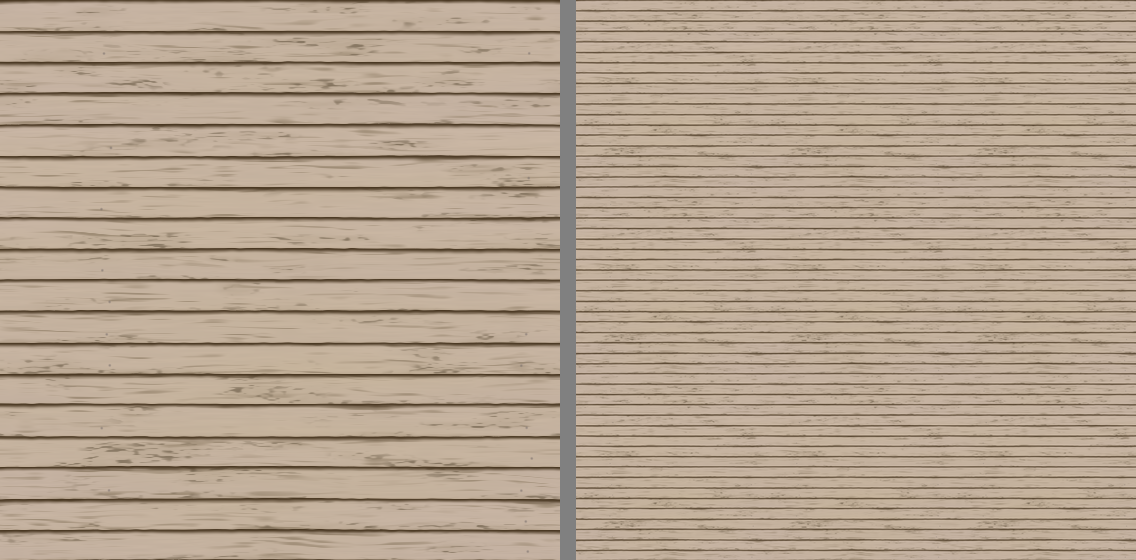
Left: one tile. Right: repeated 3 by 3.
Write a Shadertoy shader that draws this texture.

```glsl
// Eighteen weathered, painted clapboards stacked up the canvas. Each board's uneven lower lip
// shades the board beneath it; wrapped noise, stretched along the boards, makes
// the fine grain, worn paint and faint stains. All of it tiles in both directions.

const float BOARDS = 18.0;

float hash(vec2 p) {
    return fract(sin(dot(p, vec2(127.1, 311.7))) * 43758.5453);
}

// Value noise over the unit square, wrapping after a whole number of cells
float noise(vec2 p, vec2 cells) {
    p *= cells;
    vec2 i = floor(p), f = fract(p);
    f = f * f * (3.0 - 2.0 * f);
    vec2 a = mod(i, cells), b = mod(i + 1.0, cells);
    return mix(mix(hash(a), hash(vec2(b.x, a.y)), f.x),
               mix(hash(vec2(a.x, b.y)), hash(b), f.x), f.y);
}

// Height of a lip relative to its even spacing, in boards
float lipOffset(float joint, float x) {
    float id = mod(joint, BOARDS);
    float row = (id + 0.5) / BOARDS;
    float bow = noise(vec2(x, row), vec2(4.0, BOARDS)) - 0.5;
    float chips = noise(vec2(x, row), vec2(70.0, BOARDS)) - 0.5;
    return 0.06 * (hash(vec2(id, 5.0)) - 0.5) + 0.045 * bow + 0.02 * chips;
}

void mainImage(out vec4 fragColor, in vec2 fragCoord) {
    vec2 uv = fragCoord / iResolution.xy;
    float pixel = BOARDS / iResolution.y;

    // Nearest lip, and the board this point lies on
    float y = uv.y * BOARDS;
    float joint = floor(y + 0.5);
    float fromLip = y - joint - lipOffset(joint, uv.x);
    float board = mod(fromLip > 0.0 ? joint : joint - 1.0, BOARDS);
    float height = fromLip > 0.0 ? fromLip : 1.0 + fromLip;
    vec2 wood = vec2(uv.x + hash(vec2(board, 2.0)), uv.y);

    // Paint, with broad warm and pinkish areas
    float warmth = noise(uv, vec2(2.0, 3.0)) * 0.6 + noise(wood, vec2(3.0, 18.0)) * 0.4;
    vec3 color = mix(vec3(0.775, 0.70, 0.64), vec3(0.775, 0.705, 0.60), warmth);
    color *= 0.995 + 0.015 * hash(vec2(board, 9.0));

    // Long thin grain lines, gently bent, stronger in some areas
    float bend = noise(wood, vec2(5.0, 36.0)) + 0.3 * noise(wood, vec2(13.0, 54.0));
    vec2 bent = wood + vec2(0.0, 0.011 * bend);
    float coarse = noise(bent, vec2(9.0, 180.0));
    float fine = noise(bent, vec2(22.0, 324.0));
    float area = smoothstep(0.2, 0.8, noise(wood, vec2(6.0, 36.0)));
    float lines = smoothstep(0.56, 0.9, coarse * 0.45 + fine * 0.55);
    color *= 1.0 + 0.03 * (fine - 0.5);
    color = mix(color, vec3(0.58, 0.51, 0.42), lines * (0.3 + 0.5 * area));

    // Faint stains and streaks of worn paint, gathering toward the lower lip
    float low = exp(-5.0 * height);
    float patches = noise(wood + 0.37, vec2(9.0, 54.0)) + 0.2 * low;
    float flakes = noise(bent, vec2(36.0, 288.0)) * 0.55 + noise(bent, vec2(85.0, 360.0)) * 0.45;
    float stain = smoothstep(0.65, 1.0, patches);
    color = mix(color, vec3(0.62, 0.55, 0.45), 0.25 * stain * (0.3 + flakes));
    float wear = smoothstep(0.55, 0.82, flakes) * smoothstep(0.58, 0.95, patches);
    color = mix(color, vec3(0.43, 0.37, 0.29), 0.65 * wear);

    // Small nail heads near both ends of some boards
    for (int i = 0; i < 2; i++) {
        vec2 seed = vec2(board, 20.0 + float(i));
        float x = 0.18 + 0.75 * float(i) + 0.02 * hash(seed);
        float d = length(vec2((uv.x - x) * BOARDS, height - 0.27));
        float nail = 1.0 - smoothstep(0.035 - pixel, 0.035 + pixel, d);
        color = mix(color, vec3(0.47, 0.43, 0.42), 0.6 * nail * step(0.6, hash(seed + 7.0)));
    }

    // Dark gap under the lip, fading down the board below
    float depth = 0.15 + 0.08 * noise(wood, vec2(8.0, 18.0)) + 0.03 * (fine - 0.5);
    float shadow = pow(1.0 - smoothstep(0.0, depth, -fromLip), 1.15);
    shadow *= 1.0 - smoothstep(-0.5 * pixel, 0.5 * pixel, fromLip);
    color = mix(color, vec3(0.67, 0.59, 0.49), 0.35 * exp(-30.0 * height));
    color = mix(color, vec3(0.28, 0.21, 0.125), shadow);

    fragColor = vec4(color, 1.0);
}
```
